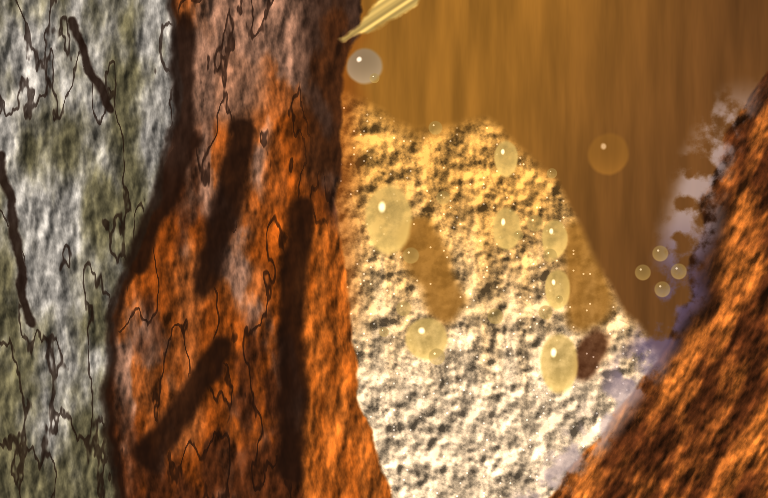
Reproduce this texture procedurally as a WebGL 2 fragment shader.

```glsl
#version 300 es
precision highp float;
uniform vec2 u_resolution;
out vec4 fragColor;

#define ASPECT 1.54
#define WARP 0.035
#define SUN_STEP vec2(-0.006, 0.007)
#define GLITTER 0.965
#define SOFT 0.005

const vec3 DARK = vec3(.12, .065, .04);
const vec3 RUST = vec3(.3, .15, .07);
const vec3 ORANGE = vec3(.6, .28, .07);
const vec3 TAN = vec3(.78, .43, .17);
const vec3 PINK = vec3(.56, .4, .31);
const vec3 AMBER = vec3(.62, .41, .15);
const vec3 HONEY = vec3(.95, .78, .43);

// Boundaries at even steps
const float GRAY_EDGE[6] = float[](.24, .21, .23, .32, .37, .35);
const float WOOD_EDGE[6] = float[](.79, .72, .7, .68, .68, .73);
const float RIGHT_EDGE[6] = float[](1.1, 1.26, 1.38, 1.41, 1.49, 1.66);
const float SHADE_EDGE[6] = float[](.8, .72, .75, .63, .36, .2);
// Bark cracks: end points
const vec4 CRACKS[7] = vec4[](vec4(0, .68, .06, .36), vec4(.14, .96, .22, .78),
  vec4(.37, .94, .37, .72), vec4(.38, .72, .27, .48), vec4(.49, .74, .42, .44),
  vec4(.6, .58, .58, .06), vec4(.44, .3, .3, .08));
// Resin drops: centre, radius
const vec3 DROPS[9] = vec3[](vec3(.78, .56, .05), vec3(1.016, .68, .026), vec3(1.016, .54, .03),
  vec3(1.112, .52, .027), vec3(1.118, .42, .028), vec3(1.122, .27, .042), vec3(.855, .32, .045),
  vec3(1.22, .69, .044), vec3(.732, .866, .038));

float hash(vec2 p) { return fract(sin(dot(p, vec2(127.1, 311.7))) * 43758.5453); }

float noise(vec2 p) {
  vec2 i = floor(p), f = smoothstep(0., 1., p - i);
  return mix(mix(hash(i), hash(i + vec2(1, 0)), f.x),
             mix(hash(i + vec2(0, 1)), hash(i + 1.), f.x), f.y);
}

float fbm(vec2 p) {
  float sum = 0., amp = .5;
  for (int i = 0; i < 5; i++) {
    sum += amp * noise(p);
    p = mat2(1.6, 1.2, -1.2, 1.6) * p + 7.3;
    amp *= .5;
  }
  return sum;
}

float fall(float a, float b, float x) { return 1. - smoothstep(a, b, x); }

float inside(float d) { return smoothstep(-SOFT, SOFT, d); }

float edgeAt(float knots[6], float t) {
  t = clamp(t * 5., 0., 4.999);
  int i = int(t);
  return mix(knots[i], knots[i + 1], fract(t));
}

float capsule(vec2 p, vec4 ends) {
  vec2 d = ends.zw - ends.xy, q = p - ends.xy;
  return length(q - d * clamp(dot(q, d) / dot(d, d), 0., 1.));
}

float spot(vec2 p, vec4 ends, float r) { return .85 * fall(r * .55, r * 1.2, capsule(p, ends)); }

float relief(vec2 p, vec2 scale) {
  return clamp(1. + 3.5 * (fbm(p * scale) - fbm((p + SUN_STEP) * scale)), .4, 1.5);
}

vec3 leftBark(vec2 p, vec2 w) {
  float n = fbm(p * vec2(16, 7)), inner = w.x - edgeAt(GRAY_EDGE, p.y);
  vec3 gray = mix(vec3(.38, .35, .25), vec3(.63, .6, .56), smoothstep(.3, .65, n + .2 * p.y - .1));
  vec3 brown = mix(RUST, PINK, smoothstep(.3, .62, n + .35 * p.y - .16));
  brown = mix(brown, ORANGE, .7 * smoothstep(.48, .62, fbm(p * vec2(13, 6) + 4.)));
  brown = mix(brown, PINK, spot(w, vec4(.47, .97, .46, .82), .075));
  brown = mix(brown, ORANGE, spot(w, vec4(.59, .74, .54, .5), .045));
  float strip = smoothstep(.59, .61, w.x) * fall(.53, .58, w.y + .5 * abs(w.x - .66));
  brown = mix(brown, mix(ORANGE, TAN, fbm(p * vec2(45, 12))), strip);
  vec3 col = mix(gray, brown, inside(inner));
  col *= (.68 + .65 * fbm(p * vec2(75, 42))) * relief(p, vec2(28, 13));
  // Cracks and cast shadows
  float dark = .8 * fall(SOFT, .018, abs(inner));
  for (int i = 0; i < 7; i++)
    dark = max(dark, spot(w, CRACKS[i], mix(.011, .032, smoothstep(.3, .4, CRACKS[i].x))));
  float vein = abs(fbm(p * vec2(14, 4.5) + 11.) - .48);
  dark = max(dark, (.7 - .6 * strip) * fall(SOFT, .022, vein));
  dark = max(dark, .7 * smoothstep(.57, .64, w.x) * smoothstep(.55, .68, w.y));
  return mix(col, DARK, dark);
}

vec3 rightBark(vec2 p, float inset) {
  vec2 q = mat2(.88, .47, -.47, .88) * p;
  vec3 col = mix(RUST, TAN, smoothstep(.3, .7, fbm(q * vec2(26, 10))));
  col *= (.65 + .65 * fbm(p * 60.)) * relief(q, vec2(35, 15));
  return mix(col, DARK, .8 * fall(.02, .09, inset) * fall(.1, .22, abs(p.y - .44)));
}

vec3 wood(vec2 p, vec2 w) {
  float grain = fbm(p * vec2(38, 5));
  float shade = smoothstep(-.025, .025, w.y - edgeAt(SHADE_EDGE, (p.x - .7) / .7));
  vec3 lit = mix(vec3(.88, .76, .61), vec3(.82, .59, .29), smoothstep(.15, .7, p.y + .25 * grain - .12));
  lit *= mix(.72 + .58 * fbm(p * 34.), 1., .6 * smoothstep(.2, .65, p.y)) * relief(p, vec2(30));
  lit = mix(lit, AMBER, spot(w, vec4(.84, .53, .89, .39), .045));
  lit = mix(lit, AMBER, spot(w, vec4(1.17, .52, 1.18, .38), .05));
  lit = mix(lit, RUST, spot(w, vec4(1.18, .26, 1.2, .31), .03));
  vec3 dim = mix(AMBER, vec3(.43, .27, .13), smoothstep(.6, 1.2, p.x - .35 * p.y));
  vec3 col = mix(lit, dim * (.8 + .4 * grain), shade);
  col = mix(col, ORANGE, .6 * fall(.68, .75, w.x) * smoothstep(.3, .4, p.y));
  vec2 cell = p * 150.;
  float glint = step(GLITTER, hash(floor(cell))) * fall(.15, .45, length(fract(cell) - .5));
  return col + .35 * glint * (1. - shade);
}

vec3 addDrop(vec3 col, vec2 p, vec3 drop, vec3 tint, float opacity) {
  vec2 d = (p - drop.xy) / drop.z;
  float r = length(d);
  vec3 body = tint * (.88 + .16 * r * r - .14 * d.y);
  col = mix(col, body, opacity * fall(.82, 1.04, r));
  return col + .7 * opacity * fall(.06, .2, length(d - vec2(-.25, .35)));
}

void main() {
  vec2 p = gl_FragCoord.xy / u_resolution * vec2(ASPECT, 1);
  vec2 w = p + WARP * (vec2(fbm(p * 15.), fbm(p * 15. + 31.)) - .48);
  float inset = w.x - edgeAt(RIGHT_EDGE, p.y);
  vec3 col = mix(wood(p, w), rightBark(p, inset), inside(inset));

  // Pale violet crust along the wound
  float fringe = fall(.015, .075, abs(inset + .02)) * smoothstep(.35, .6, fbm(p * 27.));
  vec3 crust = mix(vec3(.42, .35, .46), vec3(.78, .68, .66), smoothstep(.05, .22, abs(p.y - .38)));
  col = mix(col, crust, .75 * fringe * fall(.74, .86, p.y));
  col = mix(leftBark(p, w), col, inside(w.x - edgeAt(WOOD_EDGE, p.y)));

  // Resin drops, tall where they run
  vec2 soft = mix(p, w, .25);
  for (int i = 0; i < 9; i++) {
    vec3 tint = i < 7 ? HONEY : i < 8 ? AMBER * 1.1 : vec3(.68, .59, .48);
    float stretch = i < 6 ? 1.5 : 1.;
    vec2 q = vec2(soft.x, DROPS[i].y + (soft.y - DROPS[i].y) / stretch);
    col = addDrop(col, q, DROPS[i], tint, i == 7 ? .5 : .8);
  }
  // Small bubbles, the first four in a cluster
  for (int i = 0; i < 18; i++) {
    float k = float(i), r = .008 + .01 * hash(vec2(k, 5));
    vec2 c = vec2(.74 + .4 * hash(vec2(k, 2)), .2 + .65 * hash(vec2(k, 9)));
    if (i < 4) { c = vec2(1.325, .455) + .036 * vec2(cos(k * 1.6), sin(k * 1.6)); r = .017; }
    col = addDrop(col, p, vec3(c, r), HONEY * .8, .55);
  }

  // Straw splinter
  float gap = capsule(w, vec4(.69, .925, .82, 1.01)) - mix(SOFT, .022, smoothstep(.69, .8, p.x));
  vec3 straw = HONEY * (.7 + .5 * noise(vec2(90. * (p.x - 1.5 * p.y), 0)));
  fragColor = vec4(mix(col, straw, inside(-gap)), 1);
}
```
